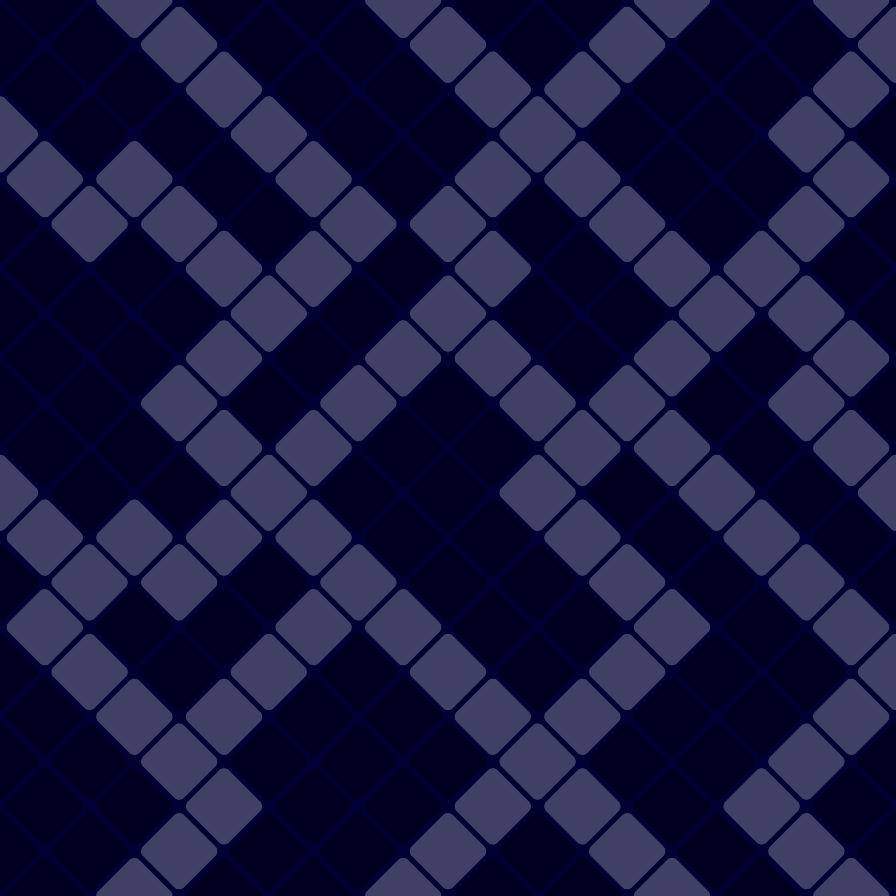
Write a Shadertoy shader that draws this pattern.

```glsl
const vec4 NONE = vec4(99.0);

// True where cell lies on a diagonal zigzag that reverses at each listed turn
bool strand(vec2 cell, vec2 span, float start, float slope, vec4 turnsA, vec4 turnsB) {
    float t = cell.y;
    vec4 bends = max(t - turnsA, 0.0) + max(t - turnsB, 0.0);
    float x = start + slope * (t + dot(bends, vec4(-2, 2, -2, 2)));
    return t > span.x - 0.5 && t < span.y + 0.5 && abs(cell.x - x) < 0.5;
}

bool isLit(vec2 cell) {
    // Strands running down the canvas
    bool down = strand(cell, vec2(0, 20), 3.0, 1.0, vec4(5, 9, 99, 99), NONE)
        || strand(cell, vec2(0, 20), 9.0, 1.0, vec4(7, 11, 14, 99), NONE)
        || strand(cell, vec2(0, 13), 15.0, -1.0, vec4(5, 6, 99, 99), NONE)
        || strand(cell, vec2(0, 20), 19.0, 1.0, vec4(1, 3, 4, 6), vec4(8, 9, 13, 18))
        || strand(cell, vec2(12, 20), 15.0, -1.0, vec4(14, 18, 99, 99), NONE)
        || strand(cell, vec2(13, 17), 21.0, -1.0, NONE, NONE);
    // Strands running across it
    bool across = strand(cell.yx, vec2(0, 6), 3.0, 1.0, vec4(2, 3, 99, 99), NONE)
        || strand(cell.yx, vec2(0, 20), 11.0, 1.0, vec4(2, 3, 4, 10), vec4(13, 14, 99, 99));
    return down || across;
}

float roundedSquare(vec2 p, float halfSide, float radius) {
    vec2 d = abs(p) - halfSide + radius;
    return length(max(d, 0.0)) + min(max(d.x, d.y), 0.0) - radius;
}

void mainImage(out vec4 fragColor, in vec2 fragCoord) {
    // Half-diagonal steps, counted from the upper left
    vec2 p = fragCoord / iResolution.y * 20.0;
    p.y = 20.0 - p.y;

    // Grid turned by 45 degrees, ten tiles across and down
    vec2 grid = vec2(p.x + p.y - 1.0, p.x - p.y - 1.0) * 0.5;
    vec2 id = floor(grid + 0.5);
    vec2 cell = vec2(id.x + id.y + 1.0, id.x - id.y);

    // Rounded tile over the seams
    float pixel = 14.142 / iResolution.y;
    float edge = roundedSquare(grid - id, 0.458, 0.11);
    float tile = 1.0 - smoothstep(-0.6 * pixel, 0.6 * pixel, edge);
    vec3 tileColor = isLit(cell) ? vec3(0.25, 0.25, 0.40) : vec3(0.0, 0.0, 0.125);
    fragColor = vec4(mix(vec3(0.0, 0.0, 0.20), tileColor, tile), 1.0);
}
```
